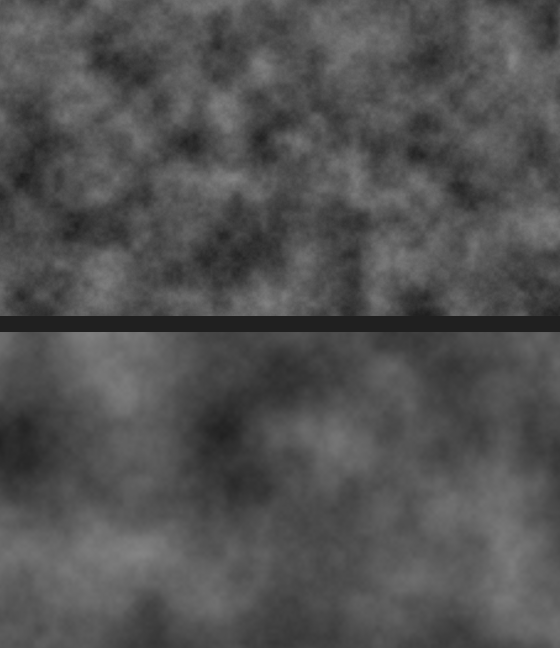
Top, the full canvas; bottom, a detail of the centre.
Give the GLSL for this texture, as a WebGL 1 fragment shader.

```glsl
precision highp float;
// Soft grey cloud texture: fractal value noise, summed over several octaves
// of halving size and fading strength, then mapped to a narrow range of greys.

uniform vec2 u_resolution;

#define CELLS_PER_HEIGHT 8.0
#define OCTAVES 6
#define GAIN 0.58
#define LACUNARITY 2.0
#define MEAN_GREY 0.308
#define CONTRAST 0.55
#define OCTAVE_SHIFT vec2(17.3, 41.7)

// Pseudo-random value in 0..1 for a lattice point
float hash(vec2 p) {
    vec3 q = fract(vec3(p.xyx) * 0.1031);
    q += dot(q, q.yzx + 33.33);
    return fract((q.x + q.y) * q.z);
}

// Smoothly interpolated lattice noise
float valueNoise(vec2 p) {
    vec2 cell = floor(p);
    vec2 f = fract(p);
    vec2 blend = f * f * (3.0 - 2.0 * f);
    float bottom = mix(hash(cell), hash(cell + vec2(1.0, 0.0)), blend.x);
    float top = mix(hash(cell + vec2(0.0, 1.0)), hash(cell + vec2(1.0, 1.0)), blend.x);
    return mix(bottom, top, blend.y);
}

// Weighted mean of the octaves, centred near 0.5
float fbm(vec2 p) {
    float sum = 0.0;
    float total = 0.0;
    float amplitude = 1.0;
    for (int i = 0; i < OCTAVES; i++) {
        sum += amplitude * valueNoise(p);
        total += amplitude;
        amplitude *= GAIN;
        p = p * LACUNARITY + OCTAVE_SHIFT;
    }
    return sum / total;
}

void main() {
    vec2 uv = gl_FragCoord.xy / u_resolution.y;
    float clouds = fbm(uv * CELLS_PER_HEIGHT + OCTAVE_SHIFT);
    float grey = MEAN_GREY + CONTRAST * (clouds - 0.5);
    gl_FragColor = vec4(vec3(grey), 1.0);
}
```
